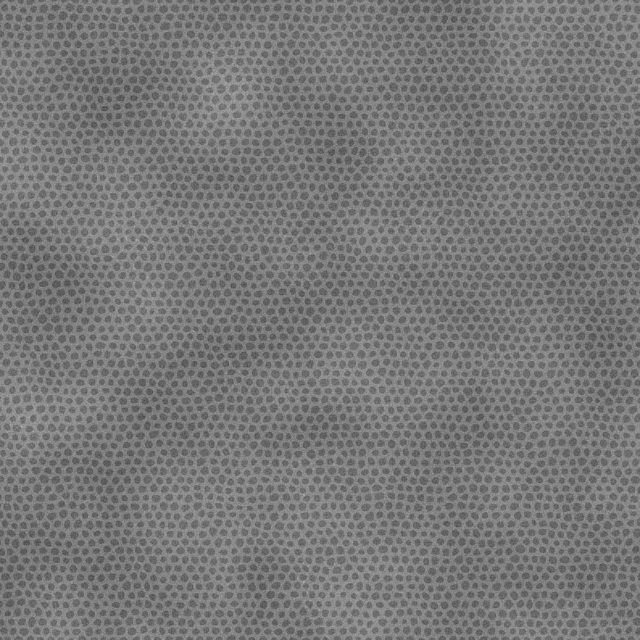
Write a WebGL 2 fragment shader that draws this texture.

```glsl
#version 300 es
precision highp float;
precision highp int;

uniform vec2 u_resolution;
out vec4 fragColor;

#define ROWS 72.0          // dot rows over the canvas height
#define PITCH 1.19         // dot spacing along a row, in row heights
#define JITTER vec2(0.5, 0.34)
#define INSET 0.126        // half the gap between dots
#define ROUNDNESS 7.5      // lower values give rounder dots
#define GROUND_TONE 0.525
#define DOT_TONE 0.398
#define CLOUD_AMOUNT 0.078
#define GRAIN_AMOUNT 0.1
#define FLECK_AMOUNT 0.1

// Two random values in 0..1 for each integer cell
vec2 hash2(vec2 cell) {
    uvec2 v = uvec2(ivec2(cell) + 4096) * 1664525u + 1013904223u;
    v.x += v.y * 1664525u;
    v.y += v.x * 1664525u;
    v ^= v >> 16u;
    v.x += v.y * 1664525u;
    v.y += v.x * 1664525u;
    v ^= v >> 16u;
    return vec2(v & 0xffffu) / 65535.0;
}

float cornerSlope(vec2 corner, vec2 offset) {
    float angle = 6.28318 * hash2(corner).x;
    return dot(vec2(cos(angle), sin(angle)), offset);
}

float gradientNoise(vec2 p) {
    vec2 i = floor(p);
    vec2 f = p - i;
    vec2 w = f * f * f * (f * (f * 6.0 - 15.0) + 10.0);
    vec2 e = vec2(1.0, 0.0);
    float low = mix(cornerSlope(i, f), cornerSlope(i + e, f - e), w.x);
    float high = mix(cornerSlope(i + e.yx, f - e.yx), cornerSlope(i + 1.0, f - 1.0), w.x);
    return mix(low, high, w.y);
}

float clouds(vec2 p) {
    float sum = 0.0;
    float amplitude = 1.0;
    for (int octave = 0; octave < 4; octave++) {
        sum += amplitude * gradientNoise(p);
        p = mat2(1.6, 1.2, -1.2, 1.6) * p + 17.3;
        amplitude *= 0.5;
    }
    return sum;
}

// Dot centre in a staggered, jittered row
vec2 dotCentre(vec2 cell) {
    float rowShift = 0.5 * mod(cell.y, 2.0) + 0.3 * (hash2(vec2(977.0, cell.y)).x - 0.5);
    return vec2((cell.x + rowShift) * PITCH, cell.y) + JITTER * (hash2(cell) - 0.5);
}

// x: rounded distance to the cell border, y: random value of the cell
vec2 roundedCell(vec2 p) {
    vec2 base = floor(vec2(p.x / PITCH, p.y) + 0.5);
    vec2 nearestCell = base;
    vec2 nearest = vec2(0.0);
    float best = 1e5;
    for (int y = -2; y <= 2; y++) {
        for (int x = -2; x <= 2; x++) {
            vec2 cell = base + vec2(x, y);
            vec2 toCentre = dotCentre(cell) - p;
            float d = dot(toCentre, toCentre);
            if (d < best) {
                best = d;
                nearest = toCentre;
                nearestCell = cell;
            }
        }
    }
    // Smooth minimum over the borders with all neighbours
    float sum = 0.0;
    for (int y = -2; y <= 2; y++) {
        for (int x = -2; x <= 2; x++) {
            if (x == 0 && y == 0) continue;
            vec2 other = dotCentre(nearestCell + vec2(x, y)) - p;
            float border = dot(0.5 * (nearest + other), normalize(other - nearest));
            sum += exp(-ROUNDNESS * border);
        }
    }
    return vec2(-log(sum) / ROUNDNESS, hash2(nearestCell + 311.0).x);
}

void main() {
    vec2 uv = gl_FragCoord.xy / u_resolution.y;

    // Dots with slightly uneven outlines
    vec2 cell = roundedCell(uv * ROWS + 0.4 * gradientNoise(uv * 14.0));
    float variation = cell.y - 0.5;
    float depth = cell.x - INSET + 0.08 * variation + 0.04 * gradientNoise(uv * 130.0);
    float softness = 0.5 * ROWS / u_resolution.y;
    float dotMask = clamp(0.5 + 0.5 * depth / softness, 0.0, 1.0);
    float tone = mix(GROUND_TONE, DOT_TONE + 0.02 * variation, dotMask);

    // Broad shading and fine grain
    tone += CLOUD_AMOUNT * clouds(uv * 5.0 + 3.7);
    tone += GRAIN_AMOUNT * (gradientNoise(uv * 397.0) + 0.4 * gradientNoise(uv.yx * 211.0 + 40.0));

    // Thin pale flecks gathered in worn patches
    float worn = smoothstep(0.0, 0.5, gradientNoise(uv * 7.0 + 61.0));
    float thread = 1.0 - smoothstep(0.0, 0.12, abs(gradientNoise(uv * 60.0 + 9.0)));
    float broken = smoothstep(0.0, 0.4, gradientNoise(uv * 140.0 + 23.0));
    tone += FLECK_AMOUNT * worn * thread * broken;

    fragColor = vec4(vec3(tone), 1.0);
}
```
